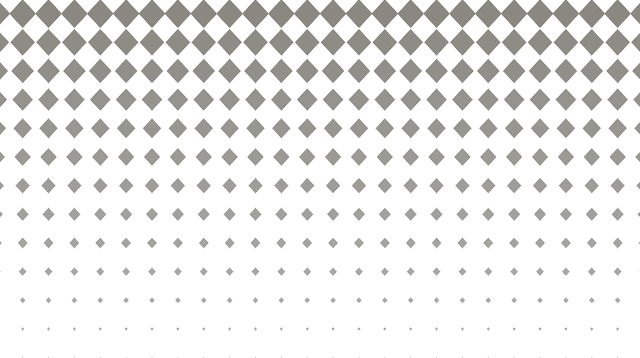
A WebGL 1 fragment shader for this pattern:

```glsl
precision highp float;

uniform vec2 u_resolution;

const vec2 CELL = vec2(0.04042, 0.04479);
const vec2 FIRST_CENTER = vec2(0.0354, 0.0213);
const float LAST_ROW = 12.0;
const vec3 PAPER = vec3(1.0);
const vec3 DARK_FILL = vec3(0.54, 0.535, 0.505);
const vec3 PALE_FILL = vec3(0.70, 0.70, 0.695);
const float RIM_WIDTH = 0.0017;
const float RIM_DARKENING = 0.07;

// Signed distance to a diamond with the given half extents
float diamondDistance(vec2 p, vec2 extents) {
  vec2 q = abs(p) / extents;
  return (q.x + q.y - 1.0) * extents.x * extents.y / length(extents);
}

// Half extents shrink from the top row to the bottom row
vec2 rowExtents(float row) {
  float halfWidth = 0.0207 - 0.00156 * row - 0.00001 * row * row;
  return max(halfWidth, 0.0003) * vec2(1.0, 1.08);
}

float coverage(float distance, float pixel) {
  return clamp(0.5 - distance / pixel, 0.0, 1.0);
}

// Fill fades down the rows, with a slightly darker rim
vec3 diamondColor(float distance, float row) {
  vec3 fill = mix(DARK_FILL, PALE_FILL, row / LAST_ROW);
  float rim = smoothstep(-RIM_WIDTH, -0.3 * RIM_WIDTH, distance);
  return fill - RIM_DARKENING * rim;
}

void main() {
  float pixel = 1.0 / u_resolution.x;
  vec2 uv = vec2(gl_FragCoord.x, u_resolution.y - gl_FragCoord.y) * pixel;

  // Nearest grid cell, rows counted from the top
  vec2 grid = (uv - FIRST_CENTER) / CELL;
  vec2 cell = floor(grid + 0.5);
  float row = clamp(cell.y, 0.0, LAST_ROW);
  vec2 local = (grid - vec2(cell.x, row)) * CELL;

  float d = diamondDistance(local, rowExtents(row));
  vec3 color = mix(PAPER, diamondColor(d, row), coverage(d, pixel));
  gl_FragColor = vec4(color, 1.0);
}
```
